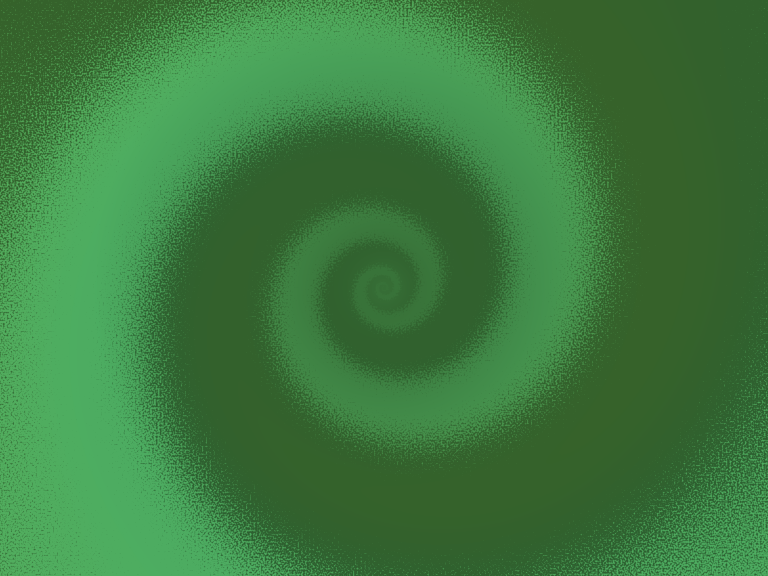
A WebGL 1 fragment shader for this background:

```glsl
precision highp float;
// A soft green logarithmic spiral that widens and brightens away from the centre.
// The phase around the ridge sets the light; fine gradient noise shifts that
// phase, so the slopes look grainy while ridge and valley stay smooth.

uniform vec2 u_resolution;

vec2 gradientAt(vec2 cell) {
  float h = fract(sin(dot(cell, vec2(127.1, 311.7))) * 43758.55);
  return vec2(cos(6.2832 * h), sin(6.2832 * h));
}

float gradientNoise(vec2 p) {
  vec2 i = floor(p);
  vec2 f = p - i;
  vec2 w = f * f * f * (f * (f * 6.0 - 15.0) + 10.0);
  vec2 e = vec2(1.0, 0.0);
  float low = mix(dot(gradientAt(i), f),
                  dot(gradientAt(i + e.xy), f - e.xy), w.x);
  float high = mix(dot(gradientAt(i + e.yx), f - e.yx),
                   dot(gradientAt(i + e.xx), f - e.xx), w.x);
  return mix(low, high, w.y);
}

// Zero on the ridge, growing outwards; the arm opens wider near the corners.
float spiralPhase(vec2 p, float radius) {
  float phase = 4.85 * log(radius / 0.382) - atan(p.y, p.x) + 1.5708;
  return phase - 0.8 * smoothstep(0.62, 0.9, radius);
}

void main() {
  vec2 p = (gl_FragCoord.xy - 0.5 * u_resolution) / u_resolution.y;
  float radius = max(length(p), 0.001);
  float phase = spiralPhase(p, radius);

  // Grain on the slopes of the arm
  float grain = gradientNoise(p * 301.3 + 0.37);
  float arm = smoothstep(-0.35, 0.85, cos(phase + 1.3 * grain));

  // Light grows with distance, plus a faint glow in the core
  float strength = min(0.5 * pow(radius, 0.75), 0.3);
  float core = 0.05 * exp(-400.0 * radius * radius);
  float light = strength * arm + core;
  vec3 color = vec3(0.19, 0.38, 0.18) + light * vec3(0.44, 1.0, 0.62);

  // Warm outer slope, cool inner slope
  float warmth = cos(phase - 2.6) * smoothstep(0.05, 0.5, radius);
  color += warmth * vec3(0.022, 0.004, -0.015);

  gl_FragColor = vec4(color, 1.0);
}
```
